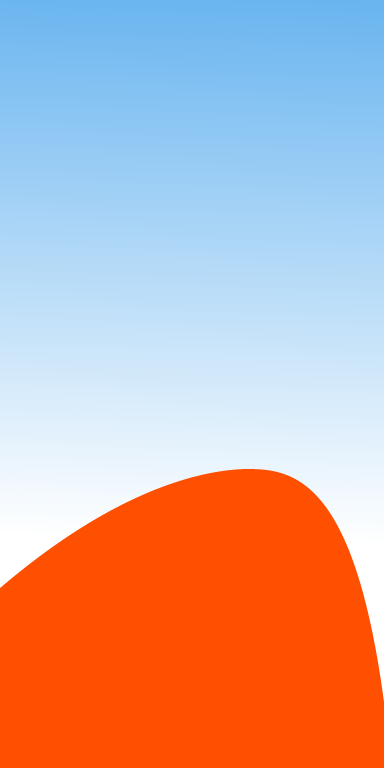
This background is drawn by a WebGL 1 fragment shader. Its source:

```glsl
precision highp float;
// A smooth orange hill, steep on its right, under a blue sky fading to white.

#define SKY_BLUE vec3(0.416, 0.710, 0.940)
#define HAZE_WHITE vec3(1.0)
#define HILL_ORANGE vec3(1.0, 0.310, 0.0)
#define PEAK vec2(0.643, 0.3893)
#define LEFT_DROP 0.155
#define LEFT_POWER 1.77
#define RIGHT_SPREAD 0.74
#define RIGHT_PULL 0.337
#define HAZE_HEIGHT 0.297
#define SKY_TILT 0.012

uniform vec2 u_resolution;

// 1 inside the hill, 0 outside
float hillMask(vec2 p) {
  float below = PEAK.y - p.y;
  if (below < 0.0) return 0.0;

  // Left: a gentle slope, given as height over x
  if (p.x < PEAK.x) {
    float run = (PEAK.x - p.x) / PEAK.x;
    return step(LEFT_DROP * pow(run, LEFT_POWER), below);
  }

  // Right: a steep flank, given as width over depth
  float flank = RIGHT_SPREAD * pow(below, 0.4) - RIGHT_PULL * below;
  return step(p.x - PEAK.x, flank);
}

// Average of a 4 by 4 grid of samples within the pixel
float hillCoverage(vec2 pixel) {
  float sum = 0.0;
  for (int j = 0; j < 4; j++) {
    for (int i = 0; i < 4; i++) {
      vec2 offset = (vec2(float(i), float(j)) + 0.5) / 4.0 - 0.5;
      sum += hillMask((pixel + offset) / u_resolution);
    }
  }
  return sum / 16.0;
}

// Linear fade from haze to blue, tilted slightly toward the right
vec3 skyColor(vec2 p) {
  float height = p.y + SKY_TILT * (p.x - 0.5);
  float blueness = clamp((height - HAZE_HEIGHT) / (1.0 - HAZE_HEIGHT), 0.0, 1.0);
  return mix(HAZE_WHITE, SKY_BLUE, blueness);
}

void main() {
  vec3 sky = skyColor(gl_FragCoord.xy / u_resolution);
  vec3 color = mix(sky, HILL_ORANGE, hillCoverage(gl_FragCoord.xy));
  gl_FragColor = vec4(color, 1.0);
}
```
